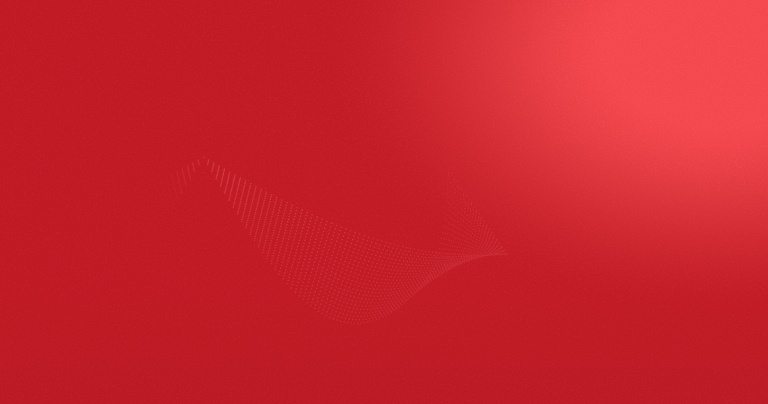
Write a WebGL 2 fragment shader that draws this background.

```glsl
#version 300 es
precision highp float;

#define BASE_RED vec3(0.755, 0.107, 0.148)
#define GLOW_RED vec3(0.958, 0.290, 0.312)
#define DOT_RED vec3(0.960, 0.460, 0.470)
#define GLOW_CENTER vec2(1.79, 0.88)
#define GLOW_RADIUS vec2(0.90, 0.60)
#define MESH_START vec2(0.502, 0.611)
#define MESH_ROWS 24
#define MESH_COLUMNS 90.0
#define DOT_RADIUS 0.0014
#define DOT_OPACITY 0.34
#define GRAIN_SCALE 210.0
#define GRAIN_AMOUNT 0.030

out vec4 fragColor;
uniform vec2 u_resolution;

const float HALF_PI = 1.5707963;

vec2 hash2(vec2 cell) {
    vec3 q = fract(cell.xyx * vec3(0.1031, 0.1030, 0.0973));
    q += dot(q, q.yzx + 33.33);
    return fract((q.xx + q.yz) * q.zy);
}

// Distance to the nearest scattered point
float cellular(vec2 p) {
    vec2 cell = floor(p);
    float nearest = 2.0;
    for (int y = -1; y <= 1; y++) {
        for (int x = -1; x <= 1; x++) {
            vec2 neighbor = cell + vec2(x, y);
            nearest = min(nearest, distance(p, neighbor + hash2(neighbor)));
        }
    }
    return nearest;
}

float rowWidth(float v) {
    return mix(0.75, 0.606, v);
}

// Folded sheet: u runs along a strand, v from the upper to the lower edge
vec2 sheetPoint(float u, float v) {
    float a = abs(u);
    float upper = 0.243 * sin(1.75 * a);
    float lower = 0.411 * sin(2.53 * a) - 0.203 * pow(a, 40.0);
    return MESH_START + vec2(u * rowWidth(v), -mix(upper, lower, v));
}

// Dots strung along every strand, closer together towards the hook
float dotMesh(vec2 p, float pixel) {
    float coverage = 0.0;
    for (int i = 0; i < MESH_ROWS; i++) {
        float v = float(i) / float(MESH_ROWS - 1);
        float u = clamp((p.x - MESH_START.x) / rowWidth(v), -0.2, 1.0);
        float column = floor(asin(u) / HALF_PI * MESH_COLUMNS + 0.5);
        float fade = smoothstep(-0.18, 0.06, u) * mix(1.0, 0.5, smoothstep(0.3, 1.0, u));
        fade *= mix(1.0, 0.75, v);
        for (int side = -1; side <= 1; side++) {
            float s = min((column + float(side)) / MESH_COLUMNS, 1.0);
            float d = distance(p, sheetPoint(sin(s * HALF_PI), v));
            float spot = 1.0 - smoothstep(DOT_RADIUS - 0.5 * pixel, DOT_RADIUS + 0.7 * pixel, d);
            coverage = max(coverage, spot * fade);
        }
    }
    return coverage;
}

void main() {
    float pixel = 1.0 / u_resolution.y;
    vec2 p = gl_FragCoord.xy * pixel;
    p.x *= 1.8963 * u_resolution.y / u_resolution.x;

    // Broad light in the upper right, with a weak halo below it
    float reach = length((p - GLOW_CENTER) / GLOW_RADIUS);
    float glow = 1.0 - smoothstep(0.15, 1.12, reach);
    float halo = 0.10 * exp(-reach * reach * 0.7);
    vec3 color = mix(BASE_RED, GLOW_RED, min(glow + halo, 1.0));

    // Slight darkening along the bottom
    color *= mix(0.98, 1.0, smoothstep(0.0, 0.35, p.y));

    // Dotted sheet, evaluated only around its extent
    if (p.x > 0.36 && p.x < 1.27 && p.y > 0.17 && p.y < 0.63) {
        color = mix(color, DOT_RED, DOT_OPACITY * dotMesh(p, pixel));
    }

    // Fine paper grain
    color += GRAIN_AMOUNT * (cellular(p * GRAIN_SCALE) - 0.5) * vec3(1.0, 0.7, 0.7);
    fragColor = vec4(clamp(color, 0.0, 1.0), 1.0);
}
```
